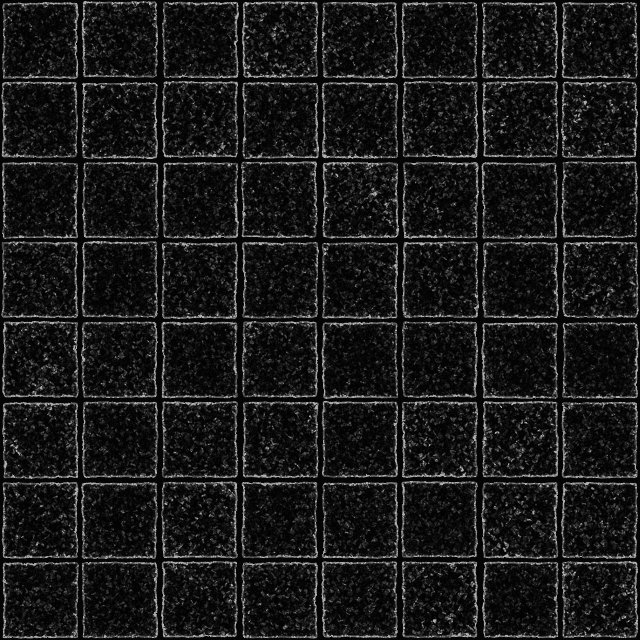
Give the GLSL for this texture map, as a Shadertoy shader.

```glsl
// Black stone tiles on an 8 by 8 grid with dark joints, pale worn rims and grey speckle.
// Each tile is a rounded box with sides bent by layered sines; the speckle is cellular
// noise at two scales, gathered into patches by a coarse third layer.

const float TILES = 8.0;
const vec2 HALF_SIZE = vec2(0.467, 0.473);     // tile half extent, in grid cells
const float CORNER_RADIUS = 0.03;
const float TILE_SHIFT = 0.016;                // range of random tile offset
const vec2 SIDE_WAVER = vec2(0.011, 0.006);    // bend of upright and level sides
const float CHIPPING = 0.016;
const float RIM_WIDTH = 0.024;
const float RIM_INSET = 0.012;
const float HALO_DEPTH = 0.035;
const float GRAIN_SCALE = 29.0;                // speckles per tile side
const float FINE_SCALE = 53.0;
const float PATCH_SCALE = 6.5;
const float GRAIN_LIGHT = 0.36;
const float WEAR_LIGHT = 1.1;
const vec3 JOINT_COLOR = vec3(0.02);
const vec3 STONE_COLOR = vec3(0.008);

vec3 hash3(vec2 p) {
    vec3 q = fract(p.xyx * vec3(0.1031, 0.1030, 0.0973));
    q += dot(q, q.yzx + 33.33);
    return fract((q.xxy + q.yzz) * q.zyx);
}

// Cellular noise: soft dots of random brightness, mostly faint.
float speckle(vec2 p) {
    vec2 cell = floor(p);
    float light = 0.0;
    for (int y = -1; y <= 1; y++) {
        for (int x = -1; x <= 1; x++) {
            vec2 c = cell + vec2(x, y);
            vec3 r = hash3(c + 7.0);
            float dotShape = 1.0 - smoothstep(0.1, 0.9, length(c + r.xy - p));
            light = max(light, dotShape * r.z * r.z * r.z * r.z);
        }
    }
    return light;
}

float waver(float t, float phase) {
    return 0.6 * sin(t * 7.0 + phase) + 0.4 * sin(t * 19.0 + 2.3 * phase)
         + 0.3 * sin(t * 43.0 + 3.7 * phase);
}

// Signed distance to the tile outline, negative inside.
float tileDistance(vec2 p, vec2 id) {
    vec3 r = hash3(id + 41.0);
    vec2 local = p - id - 0.5 + (r.xy - 0.5) * TILE_SHIFT;
    vec2 side = step(0.0, local);
    vec2 phase = 6.2832 * vec2(hash3(id + 90.0 + side.x * 17.0).x,
                               hash3(id + 150.0 + side.y * 23.0).y);
    vec2 bend = SIDE_WAVER * vec2(waver(p.y, phase.x), waver(p.x, phase.y));
    vec2 q = abs(local) - HALF_SIZE + bend + CORNER_RADIUS;
    return length(max(q, 0.0)) + min(max(q.x, q.y), 0.0) - CORNER_RADIUS;
}

void mainImage(out vec4 fragColor, in vec2 fragCoord) {
    vec2 p = fragCoord / iResolution.xy * TILES;
    float pixel = TILES / min(iResolution.x, iResolution.y);
    vec2 id = floor(p);

    // Speckle layers, bent a little so that dots join into flecks
    vec2 bent = p + 0.012 * sin(p.yx * 61.0 + 2.0 * sin(p * 37.0));
    float grain = speckle(bent * GRAIN_SCALE);
    float fine = speckle(p * FINE_SCALE + 11.0);
    float patches = speckle(bent * PATCH_SCALE + 5.0);

    float d = tileDistance(p, id) + CHIPPING * (grain - 0.15);
    float inside = 1.0 - smoothstep(-0.5 * pixel, 0.5 * pixel, d);

    // Stone face: every tile has its own amount of wear
    float wear = hash3(id + 203.0).z;
    float strength = GRAIN_LIGHT * (0.75 + 0.5 * wear) + WEAR_LIGHT * wear * wear * patches;
    float light = strength * grain * (0.6 + 1.1 * fine) + 0.06 * fine;

    // Rim: a thin broken line with a speckled fringe
    float tone = 0.5 + 0.5 * sin(p.x * 3.1 + 2.0 * sin(p.y * 2.3));
    float rim = 1.0 - smoothstep(0.0, RIM_WIDTH, abs(d + RIM_INSET));
    light += rim * (0.24 + 0.16 * tone + 0.4 * fine + 0.15 * grain);
    light += exp(min(d, 0.0) / HALO_DEPTH) * (0.04 + 0.4 * fine + 0.2 * grain);

    vec3 stone = STONE_COLOR + min(light, 0.68);
    vec3 joint = JOINT_COLOR * (0.8 + 0.8 * fine);
    fragColor = vec4(mix(joint, stone, inside), 1.0);
}
```
